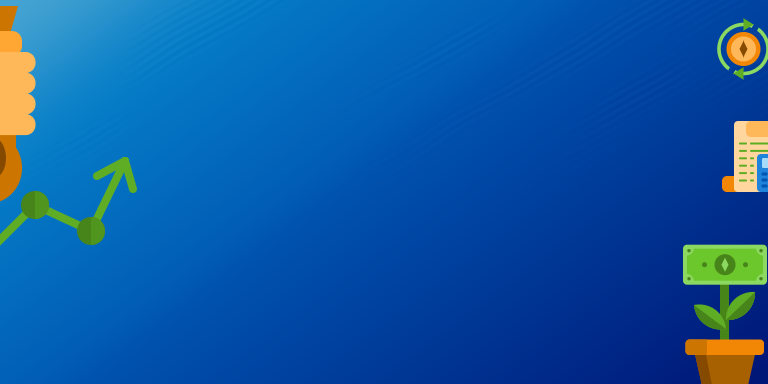
Give the GLSL for this background, as a Shadertoy shader.

```glsl
const float GRID = 384.0; // design units per canvas height, y runs downward
const float RIPPLE = 0.012;
const vec3 SKY = vec3(0.27, 0.64, 0.82), AZURE = vec3(0.02, 0.49, 0.78);
const vec3 COBALT = vec3(0.0, 0.34, 0.70), NAVY = vec3(0.0, 0.09, 0.47);
const vec3 GREEN = vec3(0.37, 0.68, 0.14), MOSS = vec3(0.28, 0.52, 0.10);
const vec3 LIME = vec3(0.55, 0.85, 0.38), NOTE = vec3(0.42, 0.78, 0.17);
const vec3 ORANGE = vec3(0.95, 0.53, 0.02), AMBER = vec3(1.0, 0.65, 0.20);
const vec3 PEACH = vec3(1.0, 0.72, 0.35), PAPER = vec3(1.0, 0.84, 0.62);
const vec3 LEATHER = vec3(0.80, 0.46, 0.0), CLAY = vec3(0.66, 0.38, 0.0);
const vec3 UMBER = vec3(0.52, 0.29, 0.0);
const vec3 CALC = vec3(0.12, 0.51, 0.86), SCREEN = vec3(0.65, 0.86, 0.98);

float pixel;
vec3 color;

void paint(vec3 ink, float d) {
    color = mix(color, ink, clamp(0.5 - d / pixel, 0.0, 1.0));
}

float disc(vec2 p, vec2 center, float radius) { return length(p - center) - radius; }

// Rounded box given by two corners
float box(vec2 p, vec2 lo, vec2 hi, float radius) {
    vec2 q = abs(p - 0.5 * (lo + hi)) - 0.5 * (hi - lo) + radius;
    return length(max(q, 0.0)) + min(max(q.x, q.y), 0.0) - radius;
}

float ellipse(vec2 p, vec2 center, vec2 radii) {
    return (length((p - center) / radii) - 1.0) * min(radii.x, radii.y);
}

float line(vec2 p, vec2 a, vec2 b, float halfWidth) {
    vec2 ab = b - a;
    return length(p - a - ab * clamp(dot(p - a, ab) / dot(ab, ab), 0.0, 1.0)) - halfWidth;
}

// Symmetric trapezoid hanging from its top center
float taper(vec2 q, float height, float topHalf, float bottomHalf) {
    float side = abs(q.x) - mix(topHalf, bottomHalf, q.y / height);
    return max(side, max(-q.y, q.y - height));
}

float hash(vec2 p) { return fract(sin(dot(p, vec2(127.1, 311.7))) * 43758.5); }

float noise(vec2 p) {
    vec2 i = floor(p), f = smoothstep(0.0, 1.0, fract(p));
    return mix(mix(hash(i), hash(i + vec2(1, 0)), f.x),
               mix(hash(i + vec2(0, 1)), hash(i + 1.0), f.x), f.y);
}

void drawBackground(vec2 p) {
    float t = dot(p / GRID, vec2(0.3, 0.4));
    color = mix(SKY, AZURE, smoothstep(0.0, 0.21, t));
    color = mix(color, COBALT, clamp((t - 0.18) / 0.29, 0.0, 1.0));
    color = mix(color, NAVY, clamp((t - 0.43) / 0.55, 0.0, 1.0));
    // Faint diagonal ripples
    vec2 q = mat2(0.86, 0.5, -0.5, 0.86) * p;
    float patches = smoothstep(0.5, 0.85, noise(q * vec2(0.008, 0.03)));
    float fade = 1.0 - smoothstep(90.0, 200.0, p.y);
    color += RIPPLE * patches * fade * sin(q.y * 0.9 + 4.0 * noise(q * 0.015));
}

void drawHandAndBag(vec2 p) {
    paint(LEATHER, taper(p - vec2(0, 6), 28.0, 18.0, 10.0));
    paint(LEATHER, ellipse(p, vec2(-10, 168), vec2(32, 35)));
    paint(LEATHER, box(p, vec2(-20, 125), vec2(16, 155), 3.0));
    paint(UMBER, ellipse(p, vec2(-8, 158), vec2(14, 21)));
    paint(AMBER, box(p, vec2(-20, 31), vec2(22, 56), 10.0));
    paint(PEACH, box(p, vec2(-20, 52), vec2(28, 135), 2.0));
    for (float y = 52.0; y < 116.0; y += 20.7)
        paint(PEACH, box(p, vec2(-20, y), vec2(35.5, y + 21.0), 10.0));
}

void drawGraph(vec2 p) {
    vec2 low = vec2(35, 205), dip = vec2(91, 231), tip = vec2(125, 161);
    paint(GREEN, line(p, vec2(-5, 245), low, 4.0));
    paint(GREEN, line(p, low, dip, 4.0));
    paint(GREEN, line(p, dip, tip, 4.0));
    paint(GREEN, line(p, tip, vec2(97, 176), 4.0));
    paint(GREEN, line(p, tip, vec2(133, 189), 4.0));
    for (int i = 0; i < 2; i++) {
        vec2 node = i == 0 ? low : dip;
        float d = disc(p, node, 14.0);
        paint(MOSS, d);
        paint(MOSS * 1.12, max(d, node.x - p.x));
    }
}

void drawCoin(vec2 q) {
    // Two arrows related by a half turn
    vec2 s = q.y > 0.0 ? -q : q;
    float gap = 3.0 - abs(dot(s, vec2(0.87, 0.48)));
    paint(LIME, max(abs(length(q) - 24.5) - 1.8, gap));
    paint(GREEN, max(abs(s.y + 24.5) - (10.0 - s.x) * 0.62, -s.x));
    paint(ORANGE, length(q) - 17.0);
    paint(PEACH, length(q) - 12.5);
    paint(UMBER, (abs(q.x) * 2.0 + abs(q.y) - 8.0) * 0.45);
}

void drawDocument(vec2 p) {
    paint(ORANGE, box(p, vec2(722, 176), vec2(750, 192), 5.0));
    paint(PAPER, box(p, vec2(734, 121), vec2(785, 192), 4.0));
    paint(PEACH, box(p, vec2(746, 121), vec2(785, 137), 5.0));
    for (float y = 143.5; y < 185.0; y += 7.4) {
        paint(GREEN, line(p, vec2(740, y), vec2(746, y), 1.0));
        paint(GREEN, line(p, vec2(751, y), vec2(y < 155.0 ? 775 : 753, y), 1.0));
    }
    paint(CALC, box(p, vec2(757, 154), vec2(790, 192), 4.0));
    paint(SCREEN, box(p, vec2(762, 158), vec2(785, 168), 1.5));
    for (float y = 174.0; y < 190.0; y += 6.0)
        paint(COBALT, line(p, vec2(763, y), vec2(766, y), 1.6));
}

void drawLeaf(vec2 p, vec2 base, vec2 tip, float w) {
    vec2 axis = normalize(tip - base), q = p - 0.5 * (base + tip);
    float across = dot(q, vec2(axis.y, -axis.x)), h = 0.5 * length(tip - base);
    float shift = (h * h - w * w) / (2.0 * w);
    float d = length(vec2(abs(across) + shift, dot(q, axis))) - shift - w;
    paint(GREEN, d);
    paint(MOSS, max(d, across * sign(axis.x)));
}

void drawMoneyPlant(vec2 p) {
    paint(MOSS, box(p, vec2(720, 280), vec2(729, 342), 0.0));
    drawLeaf(p, vec2(726, 329), vec2(694, 305), 9.0);
    drawLeaf(p, vec2(726, 320), vec2(755, 292), 9.0);
    // Banknote, mirrored about its middle
    vec2 q = abs(p - vec2(725, 264.7));
    paint(LIME, box(q, vec2(-42, -20), vec2(42, 20), 4.0));
    paint(NOTE, max(box(q, vec2(-38, -16), vec2(38, 16), 1.0), -disc(q, vec2(39, 17), 8.0)));
    paint(MOSS, length(q) - 10.5);
    paint(MOSS, min(disc(q, vec2(20.5, 0), 2.5), disc(q, vec2(36, 14), 1.7)));
    paint(LIME, (q.x * 2.0 + q.y - 7.0) * 0.45);
    // Pot
    float pot = taper(p - vec2(725, 350), 40.0, 31.0, 22.0);
    paint(CLAY, pot);
    paint(UMBER, max(pot, p.x - 706.0 - (p.y - 355.0) * 0.2));
    float rim = box(p, vec2(685.5, 339.5), vec2(764, 355), 4.0);
    paint(ORANGE, rim);
    paint(LEATHER, max(rim, p.x - 707.0));
}

void mainImage(out vec4 fragColor, in vec2 fragCoord) {
    pixel = GRID / iResolution.y;
    vec2 p = vec2(fragCoord.x, iResolution.y - fragCoord.y) * pixel;
    drawBackground(p);
    drawHandAndBag(p);
    drawGraph(p);
    drawCoin(p - vec2(743.5, 49));
    drawDocument(p);
    drawMoneyPlant(p);
    fragColor = vec4(color, 1.0);
}
```
